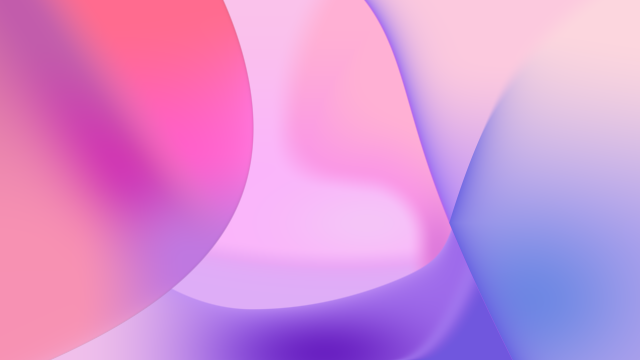
A Shadertoy shader for this background:

```glsl
// Soft abstract background: overlapping curved petals in pink, violet and blue.

// Antialiased coverage of the side where d > 0
float cover(float d) { return smoothstep(-0.8, 0.8, d / max(fwidth(d), 1e-5)); }

// Elliptical soft spot
float glow(vec2 p, vec2 centre, vec2 radius) {
    vec2 q = (p - centre) / radius;
    return exp(-dot(q, q));
}

// Fade away from an edge
float fade(float d, float width) { return exp(-max(d, 0.0) / width); }

float smoothMin(float a, float b, float k) {
    float h = max(k - abs(a - b), 0.0) / k;
    return min(a, b) - h * h * k * 0.25;
}

// Outlines: x as a function of height, and the bowl rim as a function of x
float petalEdge(float y) { return 0.139 + y * (2.255 + y * (-3.125 + y * (1.856 - 0.505 * y))); }
float ridgeEdge(float y) { return 1.424 - 0.412 * y + y * (1.0 - y) * (0.46 * y * y * y * y - 0.09); }
float lobeEdge(float y) {
    float s = y - 0.394;
    return 1.252 + s * (0.31 + 0.2 * s + 0.9 * s * s * s);
}
float bowlRim(float x) {
    float u = x - 0.7;
    return 0.141 + (u < 0.0 ? 1.15 : 0.5) * u * u + 0.05 * exp(min(35.0 * (u - 0.545), 3.0));
}

// Pale hollow with a pink S-shaped veil
vec3 hollowColor(vec2 p) {
    vec3 col = mix(vec3(0.98, 0.71, 0.98), vec3(0.98, 0.76, 0.92), smoothstep(0.5, 1.0, p.y));
    col = mix(col, vec3(0.96, 0.77, 0.97), glow(p, vec2(1.02, 0.38), vec2(0.2, 0.1)));
    float crease = p.y - 0.26 - 0.25 * (p.x - 0.95) * (p.x - 0.95);
    vec3 floorColor = mix(vec3(0.87, 0.68, 0.97), vec3(0.91, 0.65, 0.96), fade(-crease, 0.03));
    col = mix(floorColor, col, smoothstep(-0.015, 0.05, crease));

    // Veil: right of a soft curve and outside a rounded corner
    vec2 q = vec2(p.x - 1.03, p.y + 0.13 * (p.x - 1.0) - 0.355);
    float corner = length(max(q, 0.0)) + min(max(q.x, q.y), 0.0) - 0.135;
    float rise = max(p.y - 0.7, 0.0);
    float d = smoothMin(corner, p.x - 0.785 - 0.9 * rise * rise, 0.14);
    float high = smoothstep(0.5, 0.95, p.y);
    vec3 veil = mix(vec3(0.98, 0.59, 0.90), vec3(1.0, 0.69, 0.83), max(smoothstep(0.0, 0.22, d), high));
    veil = mix(veil, vec3(0.87, 0.48, 0.86), glow(p, vec2(1.22, 0.29), vec2(0.07, 0.14)));
    return mix(col, veil, smoothstep(-0.035, 0.04 + 0.04 * high, d));
}

// Violet bowl along the bottom
vec3 bowlColor(vec2 p, float depth) {
    vec3 col = mix(vec3(0.94, 0.75, 0.92), vec3(0.62, 0.42, 0.92), smoothstep(0.2, 0.8, p.x));
    col = mix(col, vec3(0.40, 0.11, 0.75), 0.95 * glow(p, vec2(0.9, 0.02), vec2(0.25, 0.11)));
    col = mix(col, vec3(0.76, 0.57, 0.96), 0.7 * fade(depth, 0.03));
    float fold = p.x - 1.11 - 0.4 * sqrt(max(p.y, 0.0));
    col = mix(col, vec3(0.44, 0.34, 0.87), smoothstep(-0.02, 0.07, fold));
    return mix(col, vec3(0.64, 0.48, 0.94), 0.6 * exp(-fold * fold / 0.0006));
}

// Pink panel behind the ridge, with a violet shaded border
vec3 panelColor(vec2 p, float d) {
    vec3 col = mix(vec3(0.80, 0.62, 0.95), vec3(0.99, 0.79, 0.87), smoothstep(0.4, 0.85, p.y));
    col = mix(col, vec3(0.56, 0.42, 0.95), 0.9 * fade(d, 0.04));
    return mix(col, vec3(0.78, 0.35, 0.93), 0.7 * fade(d, 0.005));
}

// Right lobe: peach above, blue below
vec3 lobeColor(vec2 p, float d) {
    vec3 col = mix(vec3(0.70, 0.64, 0.93), vec3(0.99, 0.84, 0.87), smoothstep(0.3, 0.95, p.y + 0.15 * (p.x - 1.5)));
    col = mix(col, vec3(0.42, 0.53, 0.89), 0.95 * glow(p, vec2(1.48, 0.17), vec2(0.27, 0.22)));
    float low = smoothstep(0.9, 0.4, p.y);
    return mix(col, vec3(0.40, 0.37, 0.88), 0.9 * low * fade(d, 0.05));
}

// Left petal: peach side, magenta diagonal band, hot pink shoulder
vec3 petalColor(vec2 p, float d) {
    vec3 col = mix(vec3(0.97, 0.57, 0.70), vec3(0.86, 0.48, 0.66), smoothstep(0.3, 0.9, p.y));
    float across = dot(p, vec2(0.832, 0.555));
    float band = (across - 0.58) / 0.14;
    vec3 magenta = mix(vec3(0.82, 0.21, 0.70), vec3(0.76, 0.36, 0.67), smoothstep(0.5, 0.9, p.y));
    col = mix(col, magenta, exp(-band * band) * smoothstep(0.1, 0.5, p.y));
    vec3 hot = mix(vec3(1.0, 0.36, 0.78), vec3(1.0, 0.42, 0.56), smoothstep(0.55, 0.95, p.y));
    hot = mix(hot, vec3(1.0, 0.48, 0.88), 0.8 * fade(d, 0.1) * smoothstep(1.0, 0.65, p.y));
    col = mix(col, hot, smoothstep(0.62, 0.77, across));
    float lilac = smoothstep(0.6, 0.28, p.y) * smoothstep(0.2, 0.52, p.x);
    col = mix(col, vec3(0.75, 0.47, 0.88), lilac);
    return mix(col, vec3(0.95, 0.66, 0.83), 0.6 * fade(d, 0.06) * smoothstep(0.25, 0.05, p.y));
}

void mainImage(out vec4 fragColor, in vec2 fragCoord) {
    vec2 p = fragCoord / iResolution.y;
    float bowl = bowlRim(p.x) - p.y;
    float ridge = p.x - ridgeEdge(p.y);
    float lobe = min(ridge, p.x - lobeEdge(p.y));
    float petal = petalEdge(p.y) - p.x;

    // Layers from back to front
    vec3 col = hollowColor(p);
    col = mix(col, bowlColor(p, bowl), cover(bowl));
    col = mix(col, panelColor(p, ridge), cover(ridge));
    float blur = 0.002 + 0.06 * smoothstep(0.6, 1.0, p.y);
    col = mix(col, lobeColor(p, lobe), smoothstep(-blur, blur, lobe));
    vec3 front = petalColor(p, petal) * (1.0 - 0.12 * fade(petal, 0.003));
    col = mix(col, front, cover(petal));
    fragColor = vec4(col, 1.0);
}
```
